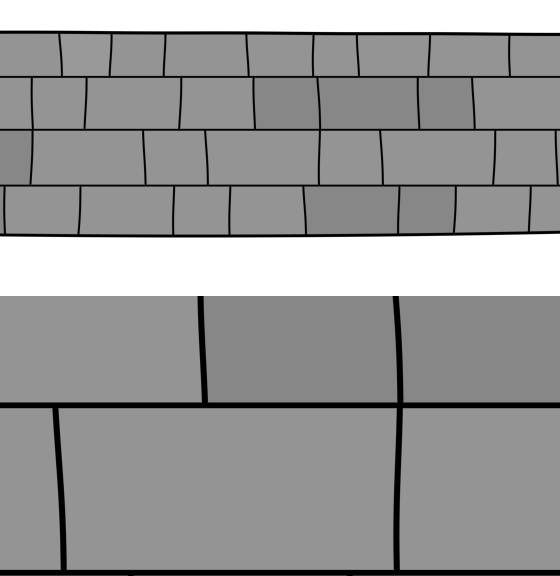
Top: the whole. Bottom: its middle third, enlarged.
A WebGL 2 fragment shader for this pattern:

```glsl
#version 300 es
precision highp float;
uniform vec2 u_resolution;
out vec4 fragColor;

float hash(vec2 p) {
    return fract(sin(dot(p, vec2(127.1, 311.7))) * 43758.5453);
}

// Antialiased coverage of a line at distance d
float stroke(float d, float halfWidth) {
    float px = 0.75 / u_resolution.y;
    return 1.0 - smoothstep(halfWidth - px, halfWidth + px, abs(d));
}

void main() {
    vec2 p = gl_FragCoord.xy / u_resolution.y;
    float px = 0.75 / u_resolution.y;

    // Heights of the courses, top to bottom
    float beds[5] = float[5](0.883, 0.7253, 0.5365, 0.3372, 0.160);
    // Each course: first joint, mean pitch, rhythm of widths, phase
    vec4 courses[4] = vec4[4](
        vec4(0.172, 0.229, 1.8, -0.1),
        vec4(0.072, 0.2755, 2.45, 0.3),
        vec4(0.158, 0.3125, 3.1416, 3.1416),
        vec4(0.039, 0.268, 2.094, 2.09));

    int row = int(step(p.y, beds[1]) + step(p.y, beds[2]) + step(p.y, beds[3]));
    vec4 course = courses[row];
    float t = (p.y - beds[row + 1]) / (beds[row] - beds[row + 1]);

    // Upright joints, slightly tilted and bent by hand
    float ink = 0.0;
    float block = 0.0;
    for (int i = 0; i < 8; i++) {
        float n = float(i);
        float h = hash(vec2(n, float(row) + 3.0));
        float x = course.x + course.y * n + 0.045 * cos(course.z * n + course.w);
        x += (h - 0.5) * 0.018 * (t - 0.5) + 0.0016 * sin(4.0 * t + 6.3 * h);
        ink = max(ink, stroke(p.x - x, 0.0036));
        block += step(x, p.x);
    }

    // Level joints between courses
    for (int i = 1; i < 4; i++) {
        ink = max(ink, stroke(p.y - beds[i], 0.0034));
    }

    // A few blocks are darker or lighter than the rest
    float tone = hash(vec2(block, float(row)) + 0.7);
    float grey = 0.58 - 0.05 * step(0.87, tone) + 0.02 * step(tone, 0.1);

    // Wall outline with gently uneven edges
    float top = 0.885 - 0.0038 * p.x + 0.0006 * sin(9.0 * p.x);
    float bottom = 0.157 + 0.008 * pow(abs(p.x - 0.7), 2.0);
    float wall = smoothstep(-px, px, top - p.y) * smoothstep(-px, px, p.y - bottom);
    vec3 color = mix(vec3(1.0), vec3(grey * (1.0 - ink)), wall);
    float outline = max(stroke(p.y - top, 0.0056), stroke(p.y - bottom, 0.0052));
    fragColor = vec4(color * (1.0 - outline), 1.0);
}
```
